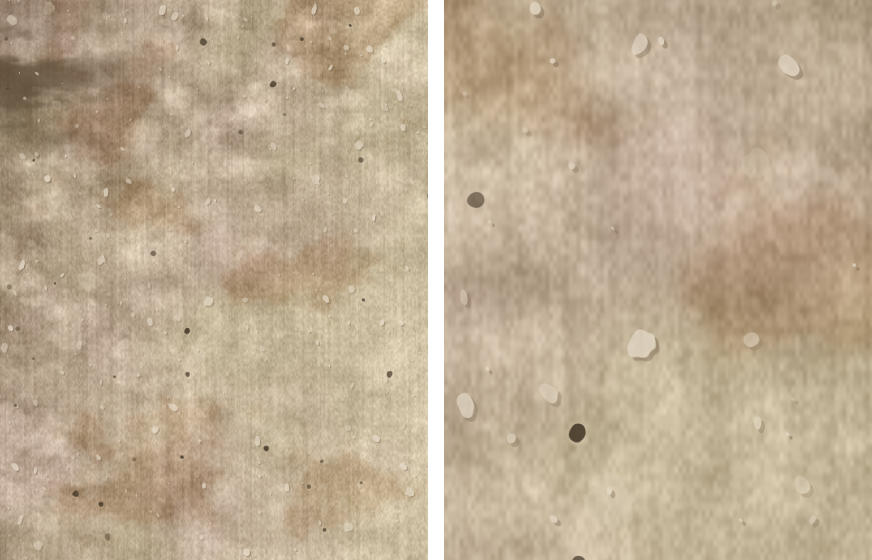
Left: the whole. Right: its middle third, enlarged.
This texture is drawn by a WebGL 2 fragment shader. Its source:

```glsl
#version 300 es
precision highp float;
// Weathered, brushed stone plaster: beige mottling, brown stains, pale flecks and dark pits.
uniform vec2 u_resolution;
out vec4 fragColor;

float hash(vec2 p) {
    return fract(sin(dot(p, vec2(127.1, 311.7))) * 43758.5453);
}

float noise(vec2 p) {
    vec2 cell = floor(p), f = fract(p);
    f = f * f * (3.0 - 2.0 * f);
    float low = mix(hash(cell), hash(cell + vec2(1, 0)), f.x);
    float high = mix(hash(cell + vec2(0, 1)), hash(cell + vec2(1, 1)), f.x);
    return mix(low, high, f.y);
}

float fbm(vec2 p) {
    float sum = 0.0, weight = 0.5;
    for (int i = 0; i < 5; i++) {
        sum += weight * noise(p);
        p = mat2(1.6, 1.2, -1.2, 1.6) * p + 7.3;
        weight *= 0.52;
    }
    return sum;
}

// Coverage of scattered ragged ovals, one per occupied grid cell
float flecks(vec2 p, float cell, float share, float size, float stretch, float seed) {
    float coverage = 0.0, blur = 0.9 / u_resolution.y;
    float ragged = 0.75 + 0.5 * noise(p * 170.0 + seed);
    for (int j = -1; j <= 1; j++)
    for (int i = -1; i <= 1; i++) {
        vec2 id = floor(p / cell) + vec2(i, j);
        if (hash(id + seed) > share) continue;
        vec2 jitter = vec2(hash(id + seed + 3.1), hash(id + seed + 5.7));
        vec2 q = p - (id + 0.15 + 0.7 * jitter) * cell;
        float angle = 1.6 * (hash(id + seed + 9.2) - 0.4);
        q = mat2(cos(angle), -sin(angle), sin(angle), cos(angle)) * q;
        q.x *= mix(1.0, stretch, hash(id + seed + 1.9));
        float pick = hash(id + seed + 8.4);
        float radius = size * mix(0.4, 1.0, pick * pick) * ragged;
        float strength = 0.45 + 0.55 * hash(id + seed + 6.6);
        coverage = max(coverage, strength * smoothstep(blur, -blur, length(q) - radius));
    }
    return coverage;
}

float paleFlecks(vec2 p) {
    return max(flecks(p, 0.05, 0.33, 0.0095, 2.3, 11.0), flecks(p, 0.026, 0.16, 0.003, 1.6, 37.0));
}

void main() {
    vec2 p = gl_FragCoord.xy / u_resolution.y;
    vec2 uv = gl_FragCoord.xy / u_resolution;

    // Broad light: darker at the upper left, pale at the lower right
    float tone = 0.10 * (uv.x - 0.5) + 0.07 * (0.5 - uv.y) + 0.016;

    // Cloudy mottling, calmer towards the lower right
    float calm = smoothstep(0.5, 1.5, uv.x + 1.0 - uv.y);
    float broad = fbm(p * vec2(6.0, 7.0) + 4.0) - 0.48;
    float patchy = fbm(p * vec2(20.0, 24.0) + 19.0) - 0.48;
    tone += (0.20 * broad + 0.28 * patchy) * mix(1.1, 0.55, calm);
    float bloom = smoothstep(0.53, 0.70, fbm(p * vec2(13.0, 16.0) + 51.0));
    tone += 0.09 * bloom * (1.0 - 0.5 * calm);

    // Vertical brushing and fine grain
    tone += 0.055 * (noise(p * vec2(290.0, 7.0)) - 0.5);
    tone += 0.035 * (noise(p * vec2(120.0, 3.0) + 8.0) - 0.5);
    tone += 0.085 * (noise(p * vec2(430.0, 230.0)) - 0.5);
    tone += 0.06 * (noise(p * 160.0 + 60.0) - 0.5);

    vec3 color = vec3(0.715, 0.648, 0.555) + tone * vec3(0.97, 1.0, 1.03);

    // Rosy tint on the left, straw tint on the right
    float rosy = clamp(0.9 - 1.3 * uv.x + 2.2 * (fbm(p * 5.0 + 30.0) - 0.48), 0.0, 1.0);
    color += mix(vec3(-0.002, 0.008, -0.016), vec3(0.004, -0.014, 0.008), rosy);

    // Brown stains, with a dark streaky one in the upper left corner
    float rust = smoothstep(0.56, 0.74, fbm(p * vec2(7.0, 8.0) + 83.0));
    color -= rust * vec3(0.07, 0.10, 0.12);
    vec2 corner = (p - vec2(0.04, 0.86)) / vec2(0.17, 0.13);
    float streaks = smoothstep(0.34, 0.66, fbm(p * vec2(9.0, 24.0) + 14.0));
    float stain = exp(-dot(corner, corner)) * (0.25 + 0.75 * streaks);
    color = mix(color, vec3(0.33, 0.27, 0.19), 0.8 * stain);

    // Faint worn spots, then raised flecks with a thin shade on the lower right
    float worn = flecks(p, 0.13, 0.4, 0.019, 1.4, 71.0);
    color = mix(color, vec3(0.84, 0.79, 0.70), 0.4 * worn * (0.5 + noise(p * 90.0)));
    float pale = paleFlecks(p);
    float shade = max(paleFlecks(p + vec2(-0.0022, 0.0022)) - pale, 0.0);
    color = mix(color, vec3(0.47, 0.39, 0.30), 0.45 * shade);
    color = mix(color, vec3(0.90, 0.86, 0.79), 0.75 * pale);

    // Small dark pits with a lit lower rim
    float pit = flecks(p, 0.075, 0.24, 0.0062, 1.2, 93.0);
    float rim = max(flecks(p + vec2(0.0, 0.002), 0.075, 0.24, 0.0062, 1.2, 93.0) - pit, 0.0);
    color = mix(color, vec3(0.84, 0.78, 0.68), 0.4 * rim);
    color = mix(color, vec3(0.27, 0.22, 0.16), 0.9 * pit);

    fragColor = vec4(clamp(color, 0.0, 1.0), 1.0);
}
```
